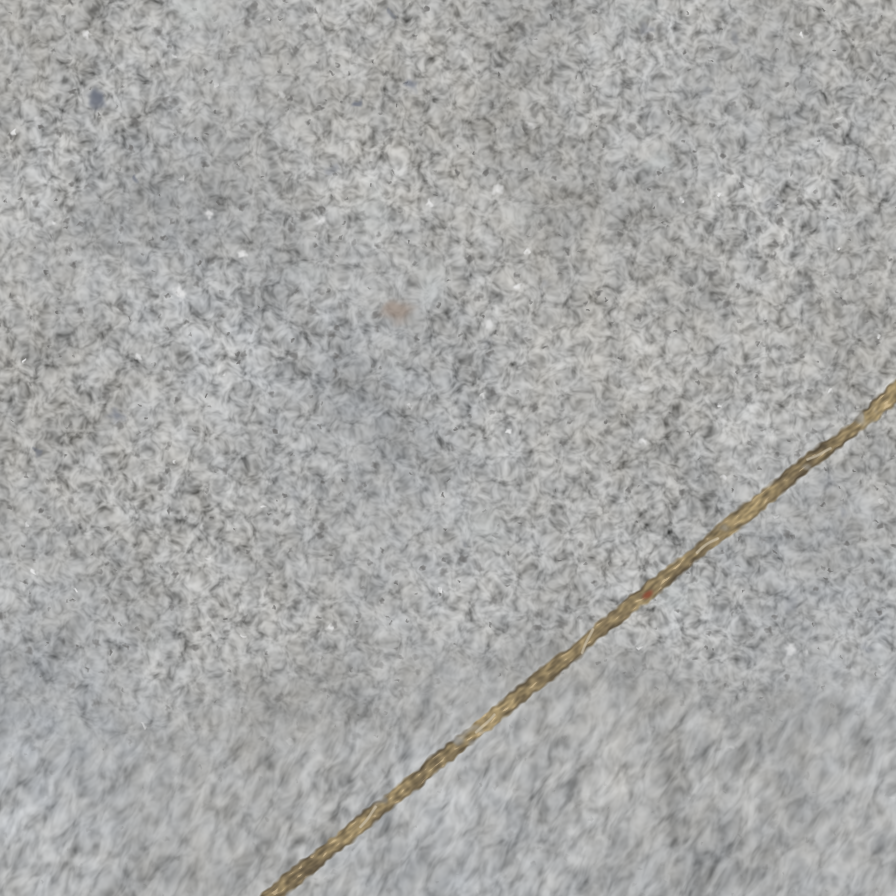
Give the GLSL for this texture, as a Shadertoy shader.

```glsl
#define BASE_GREY vec3(0.660, 0.662, 0.658)
#define PIT_GREY vec3(0.40, 0.395, 0.39)
#define STONE_BLUE vec3(0.41, 0.43, 0.48)
#define RUST vec3(0.59, 0.52, 0.47)
#define STRAW vec3(0.64, 0.57, 0.43)
#define SOIL vec3(0.36, 0.32, 0.26)
#define GRAIN_SCALE 84.0
#define GRAIN_CONTRAST 0.37
#define JOINT_START vec2(0.303, 0.0)
#define JOINT_DIR normalize(vec2(1.0, 0.807))
#define JOINT_HALF_WIDTH 0.0085

vec3 hash3(vec2 p) {
    vec3 q = fract(p.xyx * vec3(0.1031, 0.1030, 0.0973));
    q += dot(q, q.yxz + 33.33);
    return fract((q.xxy + q.yzz) * q.zyx);
}

float cornerSlope(vec2 cell, vec2 offset) {
    float angle = 6.2832 * hash3(cell).x;
    return dot(vec2(cos(angle), sin(angle)), offset);
}

// Gradient noise, centred on zero
float noise(vec2 p) {
    vec2 i = floor(p), f = fract(p);
    vec2 u = f * f * f * (f * (f * 6.0 - 15.0) + 10.0);
    vec2 e = vec2(0.0, 1.0);
    return mix(mix(cornerSlope(i, f), cornerSlope(i + e.yx, f - e.yx), u.x),
               mix(cornerSlope(i + e, f - e), cornerSlope(i + 1.0, f - 1.0), u.x), u.y);
}

mat2 rotation(float a) {
    return mat2(cos(a), sin(a), -sin(a), cos(a));
}

// Coverage of soft, ragged, randomly turned spots; size is in cells
float spots(vec2 p, float scale, float density, float size) {
    vec2 q = p * scale, cell = floor(q);
    q += 0.6 * size * vec2(noise(q * 1.2 / size), noise(q * 1.2 / size + 40.0));
    float cover = 0.0;
    for (int y = -1; y <= 1; y++)
    for (int x = -1; x <= 1; x++) {
        vec2 id = cell + vec2(x, y);
        vec3 h = hash3(id + 17.0), k = hash3(id + 151.0);
        vec2 v = rotation(6.2832 * k.y) * (q - id - h.xy);
        float radius = size * mix(0.35, 1.0, k.x * k.x);
        float spot = 1.0 - smoothstep(0.2 * radius, 1.35 * radius, length(v * vec2(0.9, 1.2)));
        cover = max(cover, spot * step(h.z, density) * mix(0.4, 1.0, k.z));
    }
    return cover;
}

// Warped mottling from coarse to fine, with a longer dark tail
float grain(vec2 p, float fine) {
    vec2 q = rotation(0.6) * p * GRAIN_SCALE;
    q += 0.5 * vec2(noise(q * 0.6 + 70.0), noise(q * 0.6 + 90.0));
    float m = 0.32 * noise(q * 0.42 + 9.0) + 0.46 * noise(q)
            + fine * (0.42 * noise(rotation(1.1) * q * 1.9 + 31.0)
                    + 0.16 * noise(rotation(2.0) * q * 3.3 + 57.0));
    return m - 0.7 * m * m + 0.015;
}

vec3 concrete(vec2 p) {
    // Lower part is slightly smeared along a steep diagonal
    float border = p.y - 0.24 + 0.10 * noise(p * 3.0) + 0.05 * noise(p * 9.0);
    float smear = 1.0 - smoothstep(-0.07, 0.07, border);
    vec2 s = rotation(0.5) * p;
    float softGrain = 0.95 * grain(s * vec2(0.95, 0.52), 0.75);
    float roughness = 1.0 + 0.5 * noise(p * 6.0 + 60.0);
    float mottling = roughness * mix(grain(p, 1.0), softGrain, 0.9 * smear);
    float patches = 0.06 * noise(p * 4.5 + 3.0) + 0.06 * noise(p * 11.0) + 0.04 * noise(p * 22.0);

    vec3 color = BASE_GREY + GRAIN_CONTRAST * mottling + patches;
    float warmth = noise(p * 2.6 + 5.0) + 0.6 * noise(p * 34.0) + 0.5 * (p.y - 0.5);
    color += vec3(0.016, 0.003, -0.018) * warmth;

    // Pits, embedded stones and pale chips
    float clear = 1.0 - 0.75 * smear;
    color = mix(color, PIT_GREY, 0.75 * clear * spots(p, 52.0, 0.35, 0.30));
    float upperLeft = smoothstep(1.1, 0.2, p.x + 1.0 - p.y);
    color = mix(color, STONE_BLUE, clear * (0.3 + 0.6 * upperLeft) * spots(p, 16.0, 0.12, 0.21));
    color = mix(color, vec3(0.92), 0.9 * clear * spots(p + 0.37, 30.0, 0.09, 0.21));
    color = mix(color, vec3(0.77, 0.79, 0.79), 0.5 * spots(p + 0.71, 11.0, 0.14, 0.35));
    vec2 stain = (p - vec2(0.443, 0.652)) * vec2(1.0, 1.3);
    float stainEdge = length(stain) + 0.012 * noise(p * 60.0);
    return mix(color, RUST, 0.65 * (1.0 - smoothstep(0.004, 0.024, stainEdge)));
}

// Straw-filled joint; x runs along it, y across it
vec3 joint(vec3 color, vec2 p, float pixel) {
    vec2 v = p - JOINT_START;
    vec2 q = vec2(dot(v, JOINT_DIR), dot(v, vec2(-JOINT_DIR.y, JOINT_DIR.x)));
    q.y += 0.004 * noise(vec2(q.x * 9.0, 2.0)) + 0.002 * noise(vec2(q.x * 45.0, 8.0));
    float halfWidth = JOINT_HALF_WIDTH * (1.0 + 0.6 * noise(vec2(q.x * 14.0, 5.0)));
    float edge = abs(q.y) - halfWidth + 0.003 * noise(p * 110.0);
    float soft = max(pixel, 0.002);

    float fibres = 0.7 * noise(vec2(q.x * 60.0, q.y * 230.0)) + 0.6 * noise(q * vec2(120.0, 260.0));
    float dirt = 0.28 + 0.8 * noise(vec2(q.x * 11.0, 20.0)) + 0.6 * noise(q * 95.0);
    vec3 fill = mix(STRAW, SOIL, clamp(dirt, 0.0, 0.85)) * (1.0 + 0.4 * fibres);
    fill = mix(fill, vec3(0.82, 0.74, 0.60), 0.6 * smoothstep(0.25, 0.50, fibres));
    float redLeaf = length((q - vec2(0.538, -0.002)) * vec2(1.0, 1.8));
    fill = mix(fill, vec3(0.53, 0.27, 0.20), 0.8 * (1.0 - smoothstep(0.002, 0.010, redLeaf)));

    // Broken shadow on the rims, grey grit bridging the gap
    float broken = smoothstep(-0.3, 0.3, noise(vec2(q.x * 18.0, sign(q.y) * 7.0)));
    fill = mix(fill, SOIL * 0.85, 0.85 * broken * smoothstep(-0.005, 0.0, edge));
    float grit = smoothstep(0.22, 0.5, noise(vec2(q.x * 16.0, 44.0)) + 0.5 * noise(p * 70.0));
    fill = mix(fill, color * 0.9, 0.7 * grit);

    color *= 1.0 + 0.07 * exp(-max(edge, 0.0) * 130.0);
    color = mix(color, fill, 1.0 - smoothstep(-soft, soft, edge));

    // Loose pale stems crossing the joint
    for (int i = 0; i < 5; i++) {
        vec3 h = hash3(vec2(i, 63.0));
        vec2 r = rotation(0.9 * (h.y - 0.5)) * (q - vec2(0.12 + 0.16 * float(i) + 0.08 * h.x, 0.0));
        r.y += 12.0 * (h.z - 0.5) * r.x * r.x;
        float stem = length(vec2(max(abs(r.x) - 0.014, 0.0), r.y));
        color = mix(color, vec3(0.80, 0.76, 0.68), 0.7 * (1.0 - smoothstep(0.0004, 0.0006 + soft, stem)));
    }
    return color;
}

void mainImage(out vec4 fragColor, in vec2 fragCoord) {
    vec2 p = fragCoord / iResolution.y;
    vec3 color = joint(concrete(p), p, 1.0 / iResolution.y);
    fragColor = vec4(clamp(color, 0.0, 1.0), 1.0);
}
```
